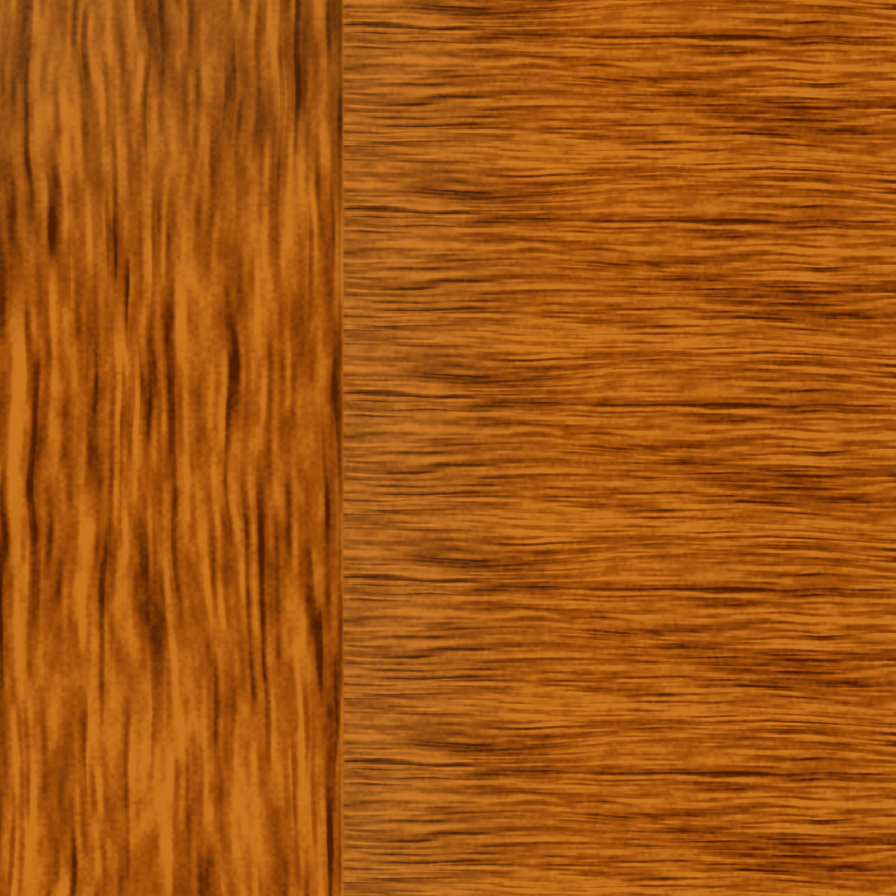
This texture is drawn by a three.js fragment shader. Its source:

```glsl
// Two oak boards meeting at a vertical seam: upright grain on the left,
// finer level grain on the right that repeats in stacked strips.
// Staggered, stretched noise forms strands, pores and fibres on a colour ramp.
varying vec2 vUv;

#define SEAM_X 0.383
#define STRIP_HEIGHT 0.2055
#define STRIP_LINE_Y 0.785
#define STRIP_CELLS 40.0
#define LEFT_CELLS 76.0
#define LEFT_STRETCH 6.5
#define RIGHT_STRETCH 10.0
#define SPECKLE_CELLS 240.0
#define DARK_WOOD vec3(0.31, 0.115, 0.006)
#define MID_WOOD vec3(0.61, 0.29, 0.03)
#define LIGHT_WOOD vec3(0.79, 0.46, 0.115)
#define DUSTY_WOOD vec3(0.63, 0.37, 0.13)

float hash(vec2 p) {
  return fract(sin(dot(p, vec2(127.1, 311.7))) * 43758.5453);
}

// One smooth row of noise, shifted so neighbouring rows are staggered.
float noiseRow(float x, float row) {
  x += 7.0 * hash(vec2(row, 4.7));
  float cell = floor(x);
  float f = x - cell;
  f = f * f * (3.0 - 2.0 * f);
  return mix(hash(vec2(cell, row)), hash(vec2(cell + 1.0, row)), f);
}

// Noise whose rows repeat after `wrap` cells.
float noise(vec2 p, float wrap) {
  float row = floor(p.y);
  float f = p.y - row;
  f = f * f * (3.0 - 2.0 * f);
  float low = noiseRow(p.x, mod(row, wrap));
  float high = noiseRow(p.x, mod(row + 1.0, wrap));
  return mix(low, high, f);
}

// Wood tone from 0 (dark pore) to 1 (pale strand); p = (along, across) grain.
float grain(vec2 p, float wrap, float bend) {
  // Slow bending, then a small wobble of the strands.
  p.y += bend * (noise(p * vec2(0.6, 0.125) + 3.0, wrap * 0.125) - 0.5);
  p.y += 0.5 * (noise(p * vec2(2.5, 0.25) + 8.0, wrap * 0.25) - 0.5);

  float strand = noise(p, wrap);
  // Crossing strands lean slightly, leaving lens shapes between them.
  float lean = noise(vec2(p.x * 1.1, p.y + 0.9 * p.x) + 31.0, wrap);
  float thin = noise(p * vec2(1.8, 2.0) + 53.0, wrap * 2.0);
  float fibre = noise(p * vec2(6.0, 2.0) + 91.0, wrap * 2.0);
  float tone = 0.56 + 0.29 * (strand - 0.5) + 0.3 * (lean - 0.5);
  tone += 0.5 * (thin - 0.5) + 0.26 * (fibre - 0.5);

  // Sparse dark pores lie between the strands.
  float pore = noise(p * vec2(1.2, 1.5) + 71.0, wrap * 1.5);
  return tone - 0.34 * smoothstep(0.6, 0.95, pore);
}

vec3 woodColor(float tone) {
  vec3 color = mix(DARK_WOOD, MID_WOOD, smoothstep(-0.05, 0.5, tone));
  return mix(color, LIGHT_WOOD, smoothstep(0.38, 0.87, tone));
}

float band(float x, float center, float width) {
  float d = (x - center) / width;
  return exp(-d * d);
}

vec3 leftBoard(vec2 uv, float speckle) {
  vec2 p = vec2(uv.y * LEFT_STRETCH, uv.x * LEFT_CELLS);
  float tone = grain(p, 1024.0, 1.6) + speckle;

  // Shade at the edges and across the middle, brighter low down.
  tone -= 0.2 * band(uv.x, 0.369, 0.008) + 0.06 * band(uv.x, 0.0, 0.012);
  tone -= 0.04 * band(uv.y, 0.62, 0.16);
  tone += 0.03 * (1.0 - smoothstep(0.1, 0.5, uv.y));

  vec3 color = woodColor(tone);
  float dust = smoothstep(0.6, 1.0, uv.y) * (1.0 - 0.4 * uv.x / SEAM_X);
  return mix(color, DUSTY_WOOD * (0.54 + 0.75 * tone), 0.65 * dust);
}

vec3 rightBoard(vec2 uv, float speckle) {
  float strip = (uv.y - STRIP_LINE_Y) / STRIP_HEIGHT;
  vec2 p = vec2(uv.x * RIGHT_STRETCH, strip * STRIP_CELLS);
  float tone = grain(p, STRIP_CELLS, 2.6) + speckle;

  // Long dark growth lines recur in every strip.
  float wave = 0.04 * (noise(vec2(uv.x * 9.0, 5.0), 64.0) - 0.5);
  float phase = fract(strip + wave + 0.5) - 0.5;
  float broken = noise(vec2(uv.x * 16.0, strip * STRIP_CELLS), STRIP_CELLS);
  tone -= 0.26 * band(phase, 0.0, 0.018) * (0.3 + broken);
  tone -= 0.05 * band(phase, -0.42, 0.07) * smoothstep(0.5, 0.95, uv.x);
  tone += 0.04 * band(phase, 0.24, 0.12);

  vec3 color = woodColor(tone);
  float dust = 1.0 - smoothstep(SEAM_X, 0.68, uv.x);
  return mix(color, DUSTY_WOOD * (0.54 + 0.78 * tone), 0.6 * dust);
}

void main() {
  float speckle = 0.14 * (noise(vUv * SPECKLE_CELLS, 512.0) - 0.5);
  float side = smoothstep(SEAM_X - 0.001, SEAM_X + 0.001, vUv.x);
  vec3 color = mix(leftBoard(vUv, speckle), rightBoard(vUv, speckle), side);

  // Thin warm lip with a faint crease beside it.
  color *= 1.0 - 0.18 * band(vUv.x, SEAM_X - 0.004, 0.002);
  color = mix(color, vec3(0.7, 0.39, 0.1), 0.45 * band(vUv.x, SEAM_X, 0.0015));
  gl_FragColor = vec4(color, 1.0);
}
```
